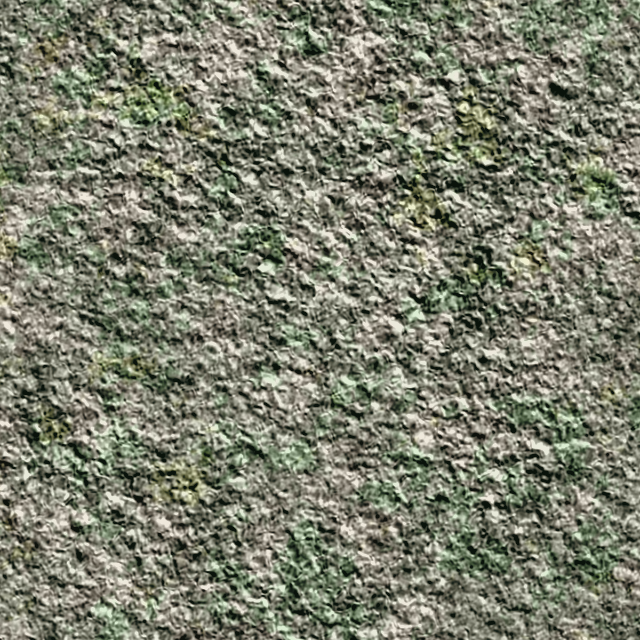
Reproduce this texture procedurally as a Shadertoy shader.

```glsl
float hash(vec2 cell) {
    vec3 q = fract(vec3(cell.xyx) * 0.1031);
    q += dot(q, q.yzx + 33.33);
    return fract((q.x + q.y) * q.z);
}

// Smooth value noise in -1..1
float noise(vec2 p) {
    vec2 cell = floor(p);
    vec2 f = fract(p);
    f = f * f * (3.0 - 2.0 * f);
    float low = mix(hash(cell), hash(cell + vec2(1, 0)), f.x);
    float high = mix(hash(cell + vec2(0, 1)), hash(cell + vec2(1, 1)), f.x);
    return 2.0 * mix(low, high, f.y) - 1.0;
}

mat2 rotation(float angle) {
    float c = cos(angle), s = sin(angle);
    return mat2(c, s, -s, c);
}

// Rotated octaves hide the noise lattice
float fbm(vec2 p, int octaves, float gain) {
    mat2 turn = 2.03 * rotation(0.65);
    float sum = 0.0, weight = 0.5;
    for (int i = 0; i < octaves; i++) {
        sum += weight * noise(p);
        p = turn * p + 17.3;
        weight *= gain;
    }
    return sum;
}

// Tufts and clods, slightly stretched along the ground's grain
float turfHeight(vec2 p) {
    const vec2 stretch = vec2(0.92, 1.08);
    return fbm(rotation(0.5) * p * stretch * 50.0 + 50.0, 3, 0.72);
}

// Slope towards the light: lit faces positive, cast shade negative
float relief(vec2 p, vec2 toLight, float reach) {
    return turfHeight(p) - turfHeight(p + toLight * reach);
}

float patches(vec2 p, float scale, vec2 offset) {
    return fbm(p * scale + offset, 4, 0.72);
}

vec3 groundColor(float tone, float grass, float soil, float moss) {
    const vec3 strawTint = vec3(0.004, 0.010, -0.052);
    const vec3 grassTint = vec3(-0.050, 0.014, -0.032);
    const vec3 soilTint = vec3(0.024, -0.006, 0.006);
    const vec3 mossTint = vec3(0.022, 0.026, -0.055);
    const vec3 shadeTint = vec3(-0.030, 0.002, 0.030);
    float shade = 1.0 - smoothstep(0.10, 0.34, tone);
    float midtone = smoothstep(0.08, 0.3, tone);
    vec3 color = tone + strawTint;
    color += grassTint * grass * midtone;
    color += soilTint * soil + mossTint * moss * midtone;
    return color + shadeTint * shade;
}

void mainImage(out vec4 fragColor, in vec2 fragCoord) {
    vec2 p = fragCoord / iResolution.y;
    const vec2 toLight = vec2(0.45, 0.89);

    // Ragged outlines
    vec2 warp = vec2(noise(p * 80.0), noise(p * 80.0 + 91.0));
    vec2 q = p + 0.0035 * warp;

    // Vegetation cover
    float cover = patches(q, 12.0, vec2(12.0, 4.0));
    float clumps = noise(q * 27.0 + 31.0);
    float greenery = patches(q, 17.0, vec2(71.0, 29.0));
    float grass = smoothstep(0.05, 0.55, greenery);
    float soil = smoothstep(-0.1, 0.5, cover - 0.5 * greenery);
    float moss = smoothstep(0.3, 0.7, patches(q, 12.0, vec2(37.0, 83.0)));

    // Light and shade
    float roughness = 1.0 + 0.25 * noise(p * 4.0 + 9.0);
    float grain = noise(rotation(0.4) * p * 235.0);
    float tone = 0.64 * relief(q, toLight, 0.0052) + 0.24 * turfHeight(q);
    tone = roughness * tone + 0.20 * grain;
    tone += 0.09 * cover + 0.07 * clumps - 0.035 * grass + 0.01 * soil;
    tone = clamp(0.495 + tone, 0.06, 0.91);

    vec3 color = groundColor(tone, grass, soil, moss);
    fragColor = vec4(clamp(color, 0.0, 1.0), 1.0);
}
```
